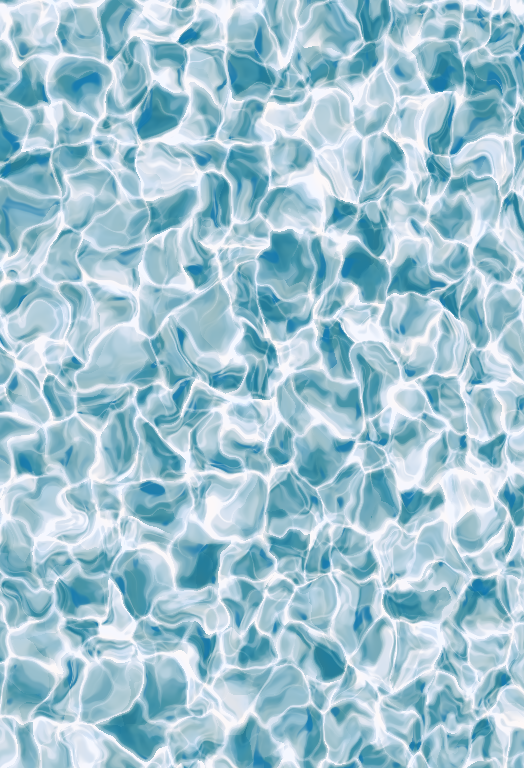
This texture is drawn by a WebGL 1 fragment shader. Its source:

```glsl
precision highp float;
// Sunlit pool water: a warped cellular net of white caustic lines lies over
// cells filled with refracted patches and contour ripples. All layers add up
// to one tone, which a ramp turns into teal, pale blue and white.
uniform vec2 u_resolution;

const float CELLS = 16.0;          // large cells per canvas height
const float RIGHT_SQUEEZE = 0.22;  // cells narrow towards the right
const float WARP = 0.75;           // bending of the net
const float BASE_TONE = 0.34;
const float CELL_CONTRAST = 0.50;
const float PATCH_CONTRAST = 0.32;
const float RIPPLE_CONTRAST = 0.10;
const float NET_GAIN = 0.55;
const float FINE_NET_GAIN = 0.28;
const float FILAMENT_GAIN = 0.20;
const float GLARE_GAIN = 0.34;

const vec3 DEEP = vec3(0.15, 0.49, 0.60);
const vec3 TEAL = vec3(0.27, 0.58, 0.66);
const vec3 MID_BLUE = vec3(0.45, 0.665, 0.735);
const vec3 SOFT_BLUE = vec3(0.60, 0.75, 0.80);
const vec3 PALE_BLUE = vec3(0.72, 0.82, 0.87);
const vec3 FROST = vec3(0.85, 0.89, 0.94);
const vec3 GLINT = vec3(0.97, 0.97, 0.99);
const vec3 AZURE = vec3(0.08, 0.47, 0.68);

vec2 hash2(vec2 p) {
  vec3 q = fract(p.xyx * vec3(0.1031, 0.1030, 0.0973));
  q += dot(q, q.yzx + 33.33);
  return fract((q.xx + q.yz) * q.zy);
}

float cornerSlope(vec2 cell, vec2 f, vec2 corner) {
  return dot(hash2(cell + corner) * 2.0 - 1.0, f - corner);
}

// Gradient noise, roughly -0.6 to 0.6
float noise(vec2 p) {
  vec2 i = floor(p), f = fract(p);
  vec2 u = f * f * f * (f * (f * 6.0 - 15.0) + 10.0);
  float low = mix(cornerSlope(i, f, vec2(0.0)), cornerSlope(i, f, vec2(1.0, 0.0)), u.x);
  float high = mix(cornerSlope(i, f, vec2(0.0, 1.0)), cornerSlope(i, f, vec2(1.0)), u.x);
  return mix(low, high, u.y);
}

vec2 noise2(vec2 p) {
  return vec2(noise(p), noise(p + vec2(37.2, 81.7)));
}

// Distances to the three nearest cell centres; id is the nearest cell
vec3 cellular(vec2 p, out vec2 id) {
  vec2 base = floor(p);
  vec3 d = vec3(8.0);
  id = base;
  for (int y = -1; y <= 1; y++) {
    for (int x = -1; x <= 1; x++) {
      vec2 cell = base + vec2(float(x), float(y));
      float r = length(cell + 0.1 + 0.8 * hash2(cell) - p);
      if (r < d.x) { d = vec3(r, d.xy); id = cell; }
      else if (r < d.y) { d = vec3(d.x, r, d.y); }
      else { d.z = min(d.z, r); }
    }
  }
  return d;
}

// Crisp line with a faint halo, swelling where three cells meet
float causticNet(vec3 d, float width) {
  float edge = d.y - d.x;
  float line = 1.0 - smoothstep(width * 0.3, width * 1.5, edge);
  float halo = exp(-edge / (width * 2.0));
  float knot = 1.0 - smoothstep(0.04, 0.34, d.z - d.x);
  return 0.65 * line + 0.35 * halo + 0.4 * knot;
}

float filament(vec2 p, float width) {
  return 1.0 - smoothstep(0.0, width, abs(noise(p)));
}

vec3 waterRamp(float t) {
  vec3 c = mix(DEEP, TEAL, smoothstep(-0.20, 0.08, t));
  c = mix(c, MID_BLUE, smoothstep(0.08, 0.26, t));
  c = mix(c, SOFT_BLUE, smoothstep(0.26, 0.48, t));
  c = mix(c, PALE_BLUE, smoothstep(0.48, 0.71, t));
  c = mix(c, FROST, smoothstep(0.71, 0.93, t));
  return mix(c, GLINT, smoothstep(0.95, 1.25, t));
}

void main() {
  vec2 uv = gl_FragCoord.xy / u_resolution.y;
  float right = smoothstep(0.3, 0.7, uv.x);
  vec2 p = CELLS * vec2(uv.x + RIGHT_SQUEEZE * uv.x * uv.x, uv.y) + 5.0;
  vec2 w = p + WARP * noise2(p * 0.8) + 0.22 * noise2(p * 2.3 + 11.0);

  // Two overlapping nets of uneven width
  vec2 id, fineId;
  vec3 d = cellular(w, id);
  vec3 fine = cellular(w * 1.55 + 0.5 * noise2(p * 1.7) + 40.0, fineId);
  float width = 0.10 + 0.11 * noise(p * 0.7 + 23.0);
  float net = causticNet(d, width);
  float fineNet = causticNet(fine, 0.11) * smoothstep(-0.25, 0.25, noise(p * 0.6 + 61.0));

  // Refracted floor, shifted anew inside every cell
  vec2 cellRandom = hash2(id + 7.0);
  vec2 q = w + cellRandom * 19.0;
  q += 0.6 * noise2(q * 1.3);
  float swell = noise(q * vec2(1.35, 1.15));
  float patches = smoothstep(-0.07, 0.07, swell + 0.25 * noise(q * 3.1));
  float calm = smoothstep(0.55, 0.80, cellRandom.y) * (1.0 - 0.5 * right);
  float ripples = sin(swell * 24.0 + 3.0 * noise(q * 2.1 + 9.0));
  float combs = sin(w.y * 17.0 + 9.0 * noise(p * 0.9 + 3.0));
  combs *= smoothstep(0.12, 0.32, noise(p * 0.75 + 90.0));
  float glare = smoothstep(0.10, 0.30, noise(w * 0.85 + 130.0) + 0.3 * noise(w * 3.0));

  float tone = BASE_TONE + CELL_CONTRAST * (cellRandom.x - 0.5);
  tone += PATCH_CONTRAST * (patches - 0.5) * (1.0 - 0.6 * calm);
  tone += 0.5 * swell + RIPPLE_CONTRAST * (ripples + combs) * (1.0 - calm);
  tone += 0.20 * (hash2(fineId).x - 0.5) - 0.12 * calm;
  tone += NET_GAIN * net + FINE_NET_GAIN * fineNet + GLARE_GAIN * glare;
  tone += FILAMENT_GAIN * filament(q * 1.7 + 50.0, 0.09) * (1.0 - 0.7 * calm);
  tone += 0.10 * noise(w * 6.0);

  // Azure flecks in the shade and a faint prismatic tint
  vec3 color = waterRamp(tone);
  float fleck = smoothstep(0.20, 0.32, noise(w * vec2(2.6, 1.9) + 70.0) + 0.06 * right);
  color = mix(color, AZURE, 0.75 * fleck * (1.0 - smoothstep(0.15, 0.50, tone)));
  color += 0.06 * noise(w * 2.4 + 160.0) * vec3(1.0, 0.1, -0.8);
  gl_FragColor = vec4(clamp(color, 0.0, 1.0), 1.0);
}
```
